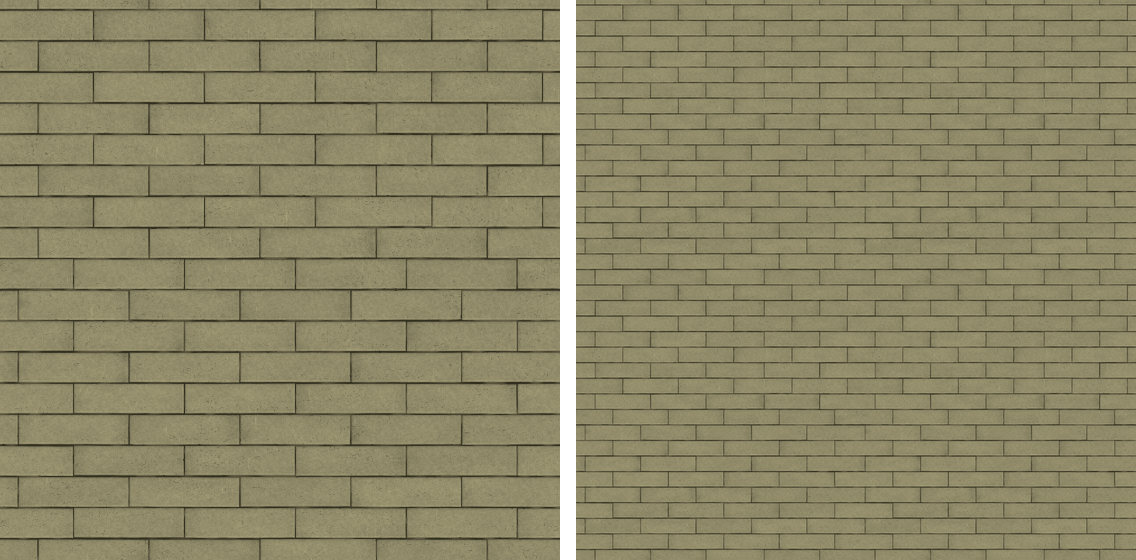
Left: one tile. Right: repeated 2 by 2.
Reproduce this texture procedurally as a Shadertoy shader.

```glsl
// Olive running-bond brick wall: 18 courses of 5 long bricks, each a rounded box
// over thin dark joints. Two bands of courses use different offsets; wrapping
// noise adds tone, grime, fine pits and scratches, seeded per brick.

#define COURSES 18.0
#define BRICKS 5.0
#define BRICK_LENGTH 0.198
#define TOP_OFFSET 0.0172
#define GAP vec2(0.0008, 0.0012)
#define WOBBLE 0.0006
#define TONE_SPREAD 0.03
#define GRIME 0.15
#define PITS 0.17
#define BODY vec3(0.567, 0.545, 0.414)
#define JOINT_DARK vec3(0.19, 0.18, 0.115)
#define JOINT_LIGHT vec3(0.36, 0.34, 0.24)

float hash(vec2 p) {
    return fract(sin(dot(p, vec2(12.9898, 78.233))) * 43758.5453);
}

// Value noise that wraps over the unit square; cells must be whole numbers.
float noise(vec2 uv, vec2 cells, float seed) {
    vec2 g = uv * cells, i = floor(g), f = fract(g);
    f = f * f * (3.0 - 2.0 * f);
    vec2 a = mod(i, cells) + seed, b = mod(i + 1.0, cells) + seed;
    return mix(mix(hash(a), hash(vec2(b.x, a.y)), f.x),
               mix(hash(vec2(a.x, b.y)), hash(b), f.x), f.y);
}

float fbm(vec2 uv, vec2 cells, float seed) {
    float sum = 0.0, amplitude = 0.533;
    for (int k = 0; k < 4; k++) {
        sum += amplitude * noise(uv, cells, seed + float(k) * 7.0);
        cells *= 2.0;
        amplitude *= 0.5;
    }
    return sum;
}

float roundedBox(vec2 p, vec2 halfSize, float radius) {
    vec2 q = abs(p) - halfSize + radius;
    return length(max(q, 0.0)) + min(max(q.x, q.y), 0.0) - radius;
}

// Horizontal start of a course, counted from the top.
float courseStart(float course) {
    bool lowerBand = course > 7.5 && course < 16.5;
    return (lowerBand ? 0.1315 : 0.771) - 0.099 * mod(course, 2.0);
}

vec3 brickFace(vec2 uv, vec2 p, vec2 halfSize, float seed) {
    // Tone of the brick, soft clouds and fine grain
    float tone = TONE_SPREAD * (hash(vec2(seed, 3.7)) - 0.5);
    tone += 0.09 * (fbm(uv, vec2(16.0, 44.0), seed) - 0.5);
    tone += 0.10 * (noise(uv, vec2(500.0), seed) - 0.5);
    tone += 0.05 * (noise(uv, vec2(210.0, 260.0), seed + 5.0) - 0.5);

    // Grime gathering at the ends and along the top and bottom
    float stain = fbm(uv, vec2(22.0, 50.0), seed + 19.0);
    float side = hash(vec2(seed, p.x > 0.0 ? 8.3 : 4.1));
    float ends = 1.0 - smoothstep(0.0, 0.032, halfSize.x - abs(p.x));
    float edges = 1.0 - smoothstep(0.0, 0.012, halfSize.y - abs(p.y));
    tone -= GRIME * stain * (ends * side + 0.3 * edges);

    // Fine dark pits, denser in streaky patches
    float patches = smoothstep(0.45, 0.72, fbm(uv, vec2(16.0, 60.0), seed + 31.0));
    float pits = smoothstep(0.74, 0.95, noise(uv, vec2(400.0, 470.0), seed + 43.0));
    tone -= PITS * pits * (0.2 + 0.8 * patches);

    // Sparse pale vertical scratches
    float scratch = smoothstep(0.86, 0.98, noise(uv, vec2(340.0, 56.0), seed + 57.0));
    tone += 0.08 * scratch * smoothstep(0.5, 0.75, noise(uv, vec2(24.0, 36.0), seed + 61.0));

    // Pale lower and right lips, shaded upper and left arrises
    float lip = exp(-pow((p.y + halfSize.y - 0.0026) / 0.0012, 2.0));
    lip += 0.6 * exp(-pow((halfSize.x - p.x - 0.0022) / 0.0010, 2.0));
    float shade = exp(-(halfSize.y - p.y) / 0.0013) + 0.6 * exp(-(p.x + halfSize.x) / 0.0012);
    tone += 0.09 * lip - 0.22 * shade;
    return BODY * (1.012 + tone);
}

void mainImage(out vec4 fragColor, in vec2 fragCoord) {
    vec2 uv = fragCoord / iResolution.xy;
    float pixel = 1.0 / min(iResolution.x, iResolution.y);

    // Find the course and brick; the last brick of a course is a little longer
    float down = (1.0 - uv.y - TOP_OFFSET) * COURSES;
    float course = mod(floor(down), COURSES);
    float along = fract(uv.x - courseStart(course));
    float column = min(floor(along / BRICK_LENGTH), BRICKS - 1.0);
    float left = column * BRICK_LENGTH;
    float right = column > BRICKS - 1.5 ? 1.0 : left + BRICK_LENGTH;
    vec2 halfSize = 0.5 * vec2(right - left, 1.0 / COURSES);
    vec2 p = vec2(along - 0.5 * (left + right), (0.5 - fract(down)) / COURSES);
    float seed = course * BRICKS + column + 1.0;

    // Slight tilt and shift of each brick, with a worn outline
    vec2 jitter = vec2(hash(vec2(seed, 1.3)), hash(vec2(seed, 2.9))) - 0.5;
    vec2 q = p - vec2(0.0006 * jitter.x, 0.0010 * jitter.y + 0.008 * jitter.x * p.x);
    float wear = noise(uv, vec2(50.0), seed) - 0.5;
    float chip = smoothstep(0.88, 1.0, noise(uv, vec2(140.0), seed + 11.0));
    float d = roundedBox(q, halfSize - GAP, 0.0012) + WOBBLE * (wear + 2.0 * chip);

    // Joint with long streaks of mortar, then the brick and its soft dark rim
    float mortar = noise(uv, vec2(48.0, 72.0), 5.0);
    vec3 joint = mix(JOINT_DARK, JOINT_LIGHT, smoothstep(0.35, 0.95, mortar));
    vec3 face = brickFace(uv, q, halfSize - GAP, seed);
    face *= 1.0 - 0.14 * exp(min(d, 0.0) / 0.0010);
    float cover = 1.0 - smoothstep(-0.6 * pixel, 0.6 * pixel, d);
    fragColor = vec4(mix(joint, face, cover), 1.0);
}
```
